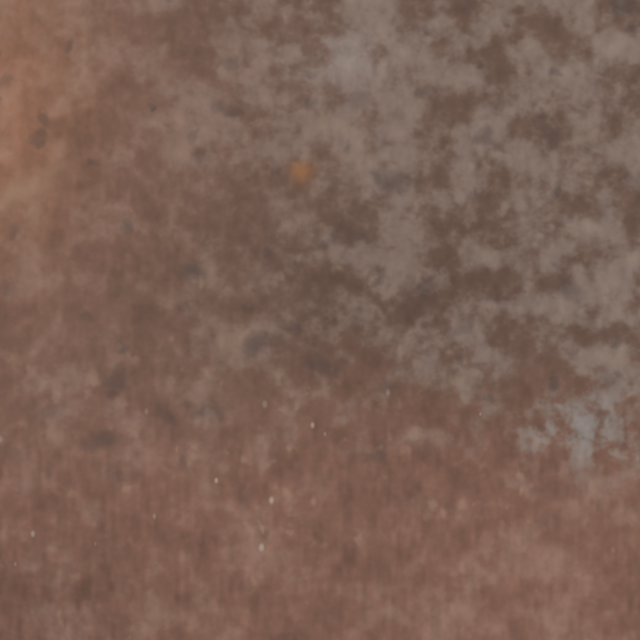
A WebGL 1 fragment shader for this texture:

```glsl
precision highp float;

uniform vec2 u_resolution;

// Palette
const vec3 RUST = vec3(0.510, 0.378, 0.325);
const vec3 UMBER = vec3(0.450, 0.358, 0.312);
const vec3 ORANGE = vec3(0.620, 0.440, 0.345);
const vec3 DUST = vec3(0.510, 0.446, 0.410);
const vec3 TAN = vec3(0.630, 0.520, 0.440);
const vec3 BLUE_GREY = vec3(0.540, 0.515, 0.500);
const vec3 SOOT = vec3(0.310, 0.270, 0.260);
const vec3 OCHRE = vec3(0.620, 0.420, 0.270);
const vec3 GLINT = vec3(0.780, 0.770, 0.740);

// Feature scales, in cells per canvas
const float CLOUD_SCALE = 4.0;
const vec2 MOTTLE_SCALE = vec2(22.0, 25.0);
const vec2 GRAIN_SCALE = vec2(75.0, 62.0);
const float SPOT_SCALE = 10.0;
const float FLECK_SCALE = 34.0;
const float GLINT_SCALE = 22.0;
const vec2 STREAK_SCALE = vec2(130.0, 38.0);

// Feature strengths
const float CLOUD_CONTRAST = 0.13;
const float MOTTLE_CONTRAST = 0.24;
const float GRAIN_CONTRAST = 0.17;
const float STREAK_CONTRAST = 0.09;

float hash(vec2 p) {
  vec3 q = fract(p.xyx * vec3(0.1031, 0.1030, 0.0973));
  q += dot(q, q.yzx + 33.33);
  return fract((q.x + q.y) * q.z);
}

float noise(vec2 p) {
  vec2 i = floor(p);
  vec2 f = fract(p);
  f = f * f * (3.0 - 2.0 * f);
  float low = mix(hash(i), hash(i + vec2(1.0, 0.0)), f.x);
  float high = mix(hash(i + vec2(0.0, 1.0)), hash(i + 1.0), f.x);
  return mix(low, high, f.y);
}

// Layered noise, centred on zero; gain sets the roughness
float fbm(vec2 p, float gain) {
  float sum = 0.0;
  float amp = 0.5;
  for (int i = 0; i < 4; i++) {
    sum += amp * (noise(p) - 0.5);
    p = mat2(1.6, 1.2, -1.2, 1.6) * p + 17.3;
    amp *= gain;
  }
  return sum;
}

// Soft ellipses, at most one per cell; radii are in cells
float scatter(vec2 p, float density, vec2 radii, float seed) {
  vec2 cell = floor(p);
  float cover = 0.0;
  for (int y = -1; y <= 1; y++) {
    for (int x = -1; x <= 1; x++) {
      vec2 id = cell + vec2(float(x), float(y));
      vec2 key = id + seed;
      vec2 centre = id + vec2(hash(key + 11.7), hash(key + 43.1));
      float size = mix(0.5, 1.1, hash(key + 71.9));
      float d = length((p - centre) / (radii * size));
      float present = step(hash(key), density) * mix(0.4, 1.0, hash(key + 97.3));
      cover = max(cover, present * (1.0 - smoothstep(0.2, 1.3, d)));
    }
  }
  return cover;
}

// Soft round falloff around one place
float glow(vec2 p, vec2 centre, vec2 radii) {
  vec2 d = (p - centre) / radii;
  return exp(-dot(d, d));
}

void main() {
  vec2 uv = gl_FragCoord.xy / u_resolution;
  float cloud = fbm(uv * CLOUD_SCALE + 3.7, 0.5);
  float mottle = fbm(uv * MOTTLE_SCALE + 41.0, 0.6);
  float grain = fbm(uv * GRAIN_SCALE + 80.0, 0.4);
  vec2 warp = vec2(fbm(uv * 30.0 + 5.0, 0.5), fbm(uv * 30.0 + 60.0, 0.5));
  vec2 bent = uv + 0.035 * warp;

  // Rusty foot, dark middle and warm upper left corner
  float upper = smoothstep(0.18, 0.50, uv.y + 0.30 * cloud + 0.10 * mottle);
  vec3 color = mix(RUST, UMBER, upper * mix(0.50, 1.0, smoothstep(0.1, 0.6, uv.x)));
  color = mix(color, ORANGE, 0.75 * glow(bent, vec2(-0.03, 0.83), vec2(0.17, 0.24)));
  color *= 1.0 - 0.08 * glow(uv, vec2(0.60, 0.54), vec2(0.24, 0.14));
  color *= 1.0 - 0.07 * glow(uv, vec2(0.05, 0.06), vec2(0.25, 0.10));

  // Patchy grey dust, thickest on the upper right
  float dustZone = smoothstep(0.15, 0.95, uv.x + 0.35 * (uv.y - 0.5)) * smoothstep(0.22, 0.36, uv.y);
  float dust = smoothstep(-0.14, 0.24, mottle + 0.3 * cloud + 0.2 * grain + 0.18 * dustZone - 0.08);
  color = mix(color, DUST, dust * mix(0.28, 0.85, dustZone));
  float pale = glow(bent, vec2(0.90, 0.33), vec2(0.09, 0.06)) + 0.5 * glow(bent, vec2(0.54, 0.91), vec2(0.06, 0.04));
  color = mix(color, BLUE_GREY, 0.85 * pale * smoothstep(-0.12, 0.18, mottle + 0.4 * grain));

  // Mottled, grainy and finely streaked tone
  float streak = noise(uv * STREAK_SCALE) - 0.5;
  float tone = CLOUD_CONTRAST * cloud + MOTTLE_CONTRAST * mottle + GRAIN_CONTRAST * grain;
  tone += STREAK_CONTRAST * streak * (1.0 - 0.5 * smoothstep(0.2, 0.5, uv.y));
  color *= 0.99 + tone;

  // Blurred dark spots, some wider than tall
  float spots = scatter(bent * SPOT_SCALE, 0.28, vec2(0.34, 0.19), 7.0);
  spots = max(spots, 0.8 * scatter(bent * SPOT_SCALE * 2.1, 0.24, vec2(0.30, 0.33), 29.0));
  color = mix(color, SOOT, 0.60 * spots * smoothstep(0.10, 0.42, uv.y));

  // Tan flecks gathered in the lower band
  float band = glow(uv, vec2(0.35, 0.25), vec2(0.60, 0.17));
  float flecks = scatter(bent * FLECK_SCALE, 0.35, vec2(0.36, 0.46), 53.0);
  flecks *= smoothstep(-0.20, 0.15, mottle + 0.5 * grain);
  color = mix(color, TAN, flecks * (0.18 + 0.42 * band));

  // Pale smear, ochre stain and tiny bright chips
  vec2 smear = vec2(bent.x - 0.03, bent.y - 0.70 - 0.5 * (bent.x - 0.03));
  color = mix(color, TAN, 0.60 * glow(smear, vec2(0.0), vec2(0.06, 0.022)));
  color = mix(color, OCHRE, 0.70 * glow(bent, vec2(0.47, 0.735), vec2(0.014, 0.016)));
  float chips = scatter(uv * GLINT_SCALE, 0.07, vec2(0.10, 0.15), 83.0);
  color = mix(color, GLINT, 0.60 * chips * band);

  gl_FragColor = vec4(clamp(color, 0.0, 1.0), 1.0);
}
```
